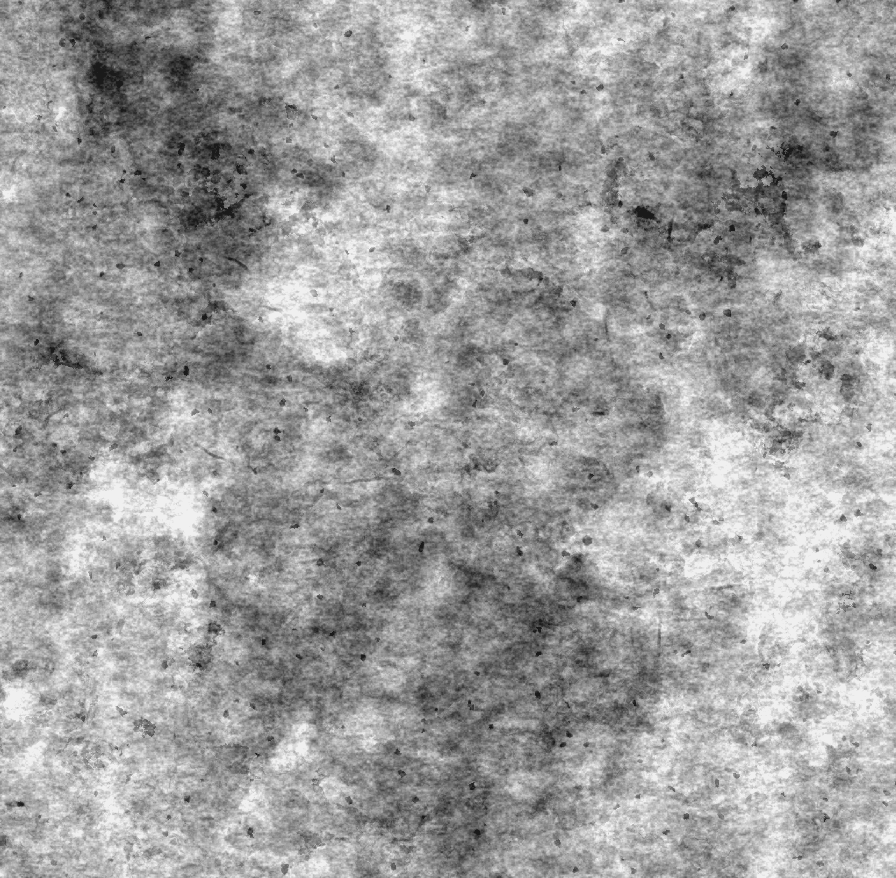
A Shadertoy shader for this texture:

```glsl
float hash(vec2 p) {
    vec3 q = fract(p.xyx * vec3(0.1031, 0.1030, 0.0973));
    q += dot(q, q.yzx + 33.33);
    return fract((q.x + q.y) * q.z);
}

float valueNoise(vec2 p) {
    vec2 cell = floor(p), f = fract(p);
    f = f * f * (3.0 - 2.0 * f);
    float low = mix(hash(cell), hash(cell + vec2(1, 0)), f.x);
    float high = mix(hash(cell + vec2(0, 1)), hash(cell + vec2(1, 1)), f.x);
    return mix(low, high, f.y);
}

// Layered noise centred on zero
float clouds(vec2 p) {
    float sum = 0.0, total = 0.0, amp = 1.0;
    for (int i = 0; i < 6; i++) {
        sum += amp * (valueNoise(p + 40.0) - 0.5);
        total += amp;
        amp *= 0.62;
        p = mat2(0.96, 0.28, -0.28, 0.96) * p * 2.03 + 17.3;
    }
    return sum / total;
}

// Cellular noise: distance to the nearest point and its random id
vec2 cellular(vec2 p) {
    vec2 cell = floor(p), nearest = vec2(9.0, 0.0);
    for (int y = -1; y <= 1; y++)
    for (int x = -1; x <= 1; x++) {
        vec2 c = cell + vec2(x, y) + 60.0;
        vec2 point = c - 60.0 + vec2(hash(c), hash(c + 71.7));
        float d = length(p - point);
        if (d < nearest.x) nearest = vec2(d, hash(c + 137.1));
    }
    return nearest;
}

// Chipped spots: a share of the cells, each with its own radius
float chips(vec2 p, float share, float softness) {
    vec2 c = cellular(p);
    float chosen = step(1.0 - share, c.y);
    float radius = mix(0.16, 0.5, fract(c.y * 57.0));
    return chosen * (1.0 - smoothstep(radius - softness, radius + softness, c.x));
}

// Broad stains: x, y, radius, change of tone
const vec4 stains[12] = vec4[12](
    vec4(0.29, 0.77, 0.15, -0.22), vec4(0.08, 0.87, 0.13, -0.15),
    vec4(0.75, 0.71, 0.13, -0.18), vec4(0.88, 0.80, 0.05, -0.18),
    vec4(0.58, 0.35, 0.13, -0.17), vec4(0.57, 0.09, 0.11, -0.15),
    vec4(0.36, 0.22, 0.08, -0.25), vec4(0.02, 0.62, 0.08, -0.12),
    vec4(0.48, 0.84, 0.10, 0.14), vec4(0.12, 0.43, 0.16, 0.11),
    vec4(0.12, 0.12, 0.14, 0.09), vec4(0.92, 0.36, 0.17, 0.10));

float broadStains(vec2 p) {
    float tone = 0.0;
    for (int i = 0; i < 12; i++) {
        vec2 d = (p - stains[i].xy) / stains[i].z;
        tone += stains[i].w * exp(-dot(d * d, d * d) * 0.35 - dot(d, d) * 0.5);
    }
    return tone;
}

float scratches(vec2 p) {
    float mark = 0.0;
    for (int i = 0; i < 14; i++) {
        float k = float(i) * 7.31 + 3.0;
        vec2 d = p - vec2(hash(vec2(k, 1.0)), hash(vec2(k, 2.0)));
        float angle = (hash(vec2(k, 3.0)) - 0.5) * 1.1 + (i % 4 == 0 ? 1.5 : 0.0);
        float halfLength = mix(0.012, 0.045, hash(vec2(k, 4.0)));
        d = mat2(cos(angle), -sin(angle), sin(angle), cos(angle)) * d;
        float taper = 1.0 - smoothstep(0.3, 1.0, abs(d.x) / halfLength);
        mark = max(mark, taper * (1.0 - smoothstep(0.0005, 0.003, abs(d.y))));
    }
    return mark;
}

void mainImage(out vec4 fragColor, in vec2 fragCoord) {
    vec2 p = fragCoord / iResolution.y;
    vec2 ragged = vec2(clouds(p * 24.0 + 5.0), clouds(p * 24.0 + 31.0));
    vec2 warped = p + 0.45 * vec2(clouds(p * 6.0), clouds(p * 6.0 + 19.0)) + 0.06 * ragged;

    // Clouded plaster, vertical runs and horizontal fibres
    float tone = 0.67 + broadStains(warped);
    float mottle = clouds(warped * 7.0 + 3.0);
    tone += 0.6 * mottle + 0.5 * ragged.x;
    tone += 0.35 * clouds(p * vec2(15.0, 2.5) + 8.0);
    tone += 0.4 * clouds(p * vec2(45.0, 120.0));

    // Worn patches with crisp edges
    float wear = smoothstep(-0.06, 0.1, clouds(p * 4.0 + 50.0));
    tone -= 0.09 * smoothstep(0.09, 0.14, clouds(warped * 11.0 + 23.0));
    tone += 0.06 * smoothstep(0.07, 0.13, clouds(warped * 13.0 + 77.0));
    tone -= 0.23 * wear * chips(p * vec2(17.0, 24.0) + ragged * 3.5, 0.2, 0.13);
    tone -= 0.16 * wear * chips(p * vec2(42.0, 60.0) + ragged * 5.0, 0.22, 0.15);
    tone += 0.10 * chips(p * vec2(30.0, 38.0) + ragged * 5.0 + 9.0, 0.12, 0.18);

    // Scratches, pits and grain
    tone -= 0.25 * scratches(p + ragged * 0.012) * smoothstep(-0.15, 0.1, ragged.y);
    tone -= 0.28 * chips(p * 120.0 + ragged * 3.0, 0.025, 0.15);
    tone += 0.20 * (valueNoise(p * vec2(260.0, 340.0)) - 0.5);
    tone += 0.09 * (hash(floor(p * 500.0)) - 0.5);

    fragColor = vec4(vec3(clamp(tone, 0.1, 0.94)), 1.0);
}
```
